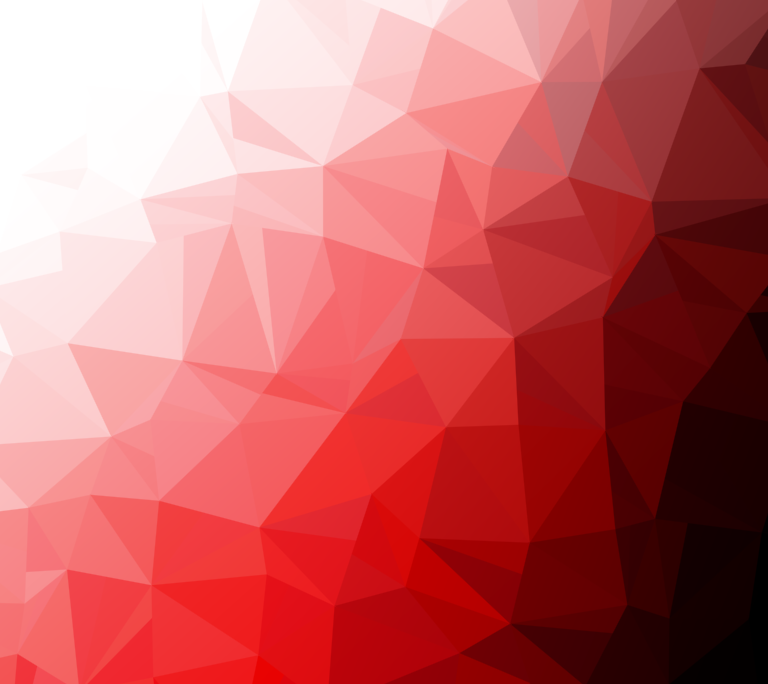
Write a WebGL 2 fragment shader that draws this background.

```glsl
#version 300 es
precision highp float;

uniform vec2 u_resolution;
out vec4 fragColor;

const vec2 GRID = vec2(9.0, 8.0);

vec2 hash2(vec2 p) {
    vec3 q = fract(p.xyx * vec3(0.1031, 0.1030, 0.0973));
    q += dot(q, q.yzx + 33.33);
    return fract((q.xx + q.yz) * q.zy);
}

// White at upper left, through pink and red, to black at lower right.
vec3 ramp(vec2 uv, vec2 jitter) {
    float down = 1.0 - uv.y;
    float tint = uv.x + down + 0.13 * jitter.x;
    float shade = uv.x + 0.35 * down + 0.09 * jitter.y;
    float pale = 1.0 - smoothstep(0.26, 1.50, tint);
    float light = 1.0 - smoothstep(0.62, 1.36, shade);
    light *= mix(0.93, 1.0, pale);
    float blue = pale + 0.06 * (1.0 - pale) * (0.3 + jitter.y);
    return light * vec3(1.0, pale, blue);
}

// Grid corner moved at random within its neighbourhood.
vec2 corner(vec2 id) {
    return id + 0.78 * (hash2(id + 17.0) - 0.5);
}

// Signed distance to the line a-b, positive on its left.
float side(vec2 p, vec2 a, vec2 b) {
    vec2 e = b - a;
    vec2 q = p - a;
    return (e.x * q.y - e.y * q.x) / max(length(e), 0.001);
}

// Adds one flat facet, sometimes cut in two, weighted by its coverage.
void addFacet(inout vec4 sum, vec2 p, vec2 a, vec2 b, vec2 c, float pixel) {
    float inside = min(side(p, a, b), min(side(p, b, c), side(p, c, a)));
    float cover = clamp(0.5 + inside / pixel, 0.0, 1.0);
    if (cover <= 0.0 || side(c, a, b) <= 0.0) return;

    vec2 center = (a + b + c) / 3.0;
    vec2 rnd = hash2(center * 91.7);
    vec2 place = mix(center, p, 0.2) / GRID;
    vec3 color = ramp(place, rnd - 0.5);

    if (rnd.x + rnd.y > 1.1) {
        vec2 cut = mix(b, c, 0.3 + 0.4 * rnd.y);
        float beyond = clamp(0.5 + side(p, a, cut) / pixel, 0.0, 1.0);
        vec2 other = hash2(center * 53.1 + 5.0) - 0.5;
        color = mix(color, ramp(place, other), beyond);
    }
    sum += vec4(color, 1.0) * cover;
}

void main() {
    vec2 uv = gl_FragCoord.xy / u_resolution;
    vec2 p = uv * GRID;
    float pixel = 1.3 * GRID.y / u_resolution.y;
    vec2 cell = floor(p);

    // Faint base fills any hairline gap between facets.
    vec4 sum = vec4(ramp(uv, vec2(0.0)), 1.0) * 0.001;

    // Each nearby cell is a quad split along its shorter diagonal.
    for (int j = -1; j <= 1; j++) {
        for (int i = -1; i <= 1; i++) {
            vec2 id = cell + vec2(i, j);
            vec2 a = corner(id);
            vec2 b = corner(id + vec2(1.0, 0.0));
            vec2 c = corner(id + vec2(1.0, 1.0));
            vec2 d = corner(id + vec2(0.0, 1.0));
            if (distance(a, c) < distance(b, d)) {
                addFacet(sum, p, a, b, c, pixel);
                addFacet(sum, p, a, c, d, pixel);
            } else {
                addFacet(sum, p, b, d, a, pixel);
                addFacet(sum, p, d, b, c, pixel);
            }
        }
    }
    fragColor = vec4(sum.rgb / sum.a, 1.0);
}
```
